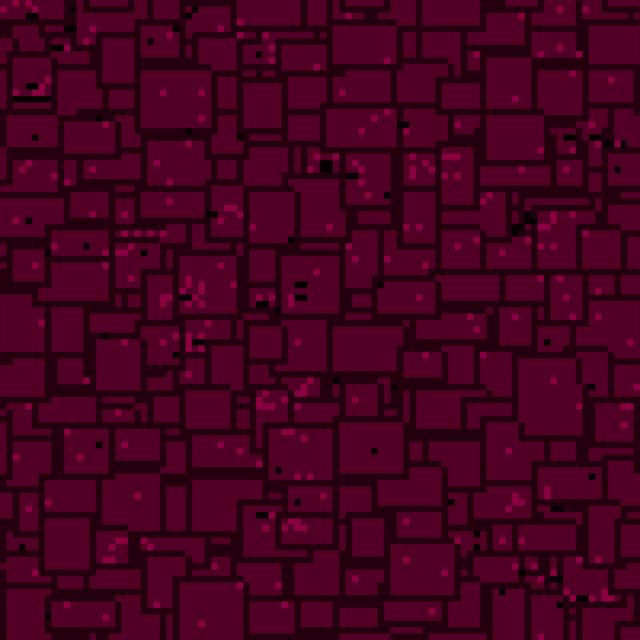
A three.js fragment shader for this texture:

```glsl
varying vec2 vUv;

const float CELLS = 100.0;                 // square cells across the canvas
const float EDGE = 0.2;                    // width of the blend between cells, in cells
const vec2 ROOM_SPACING = vec2(7.5, 6.3);  // room lattice pitch, in cells
const vec2 ROOM_MIN = vec2(6.0, 5.0);
const vec2 ROOM_RANGE = vec2(7.0, 6.0);    // whole sizes added to the minimum
const float ROOM_JITTER = 4.0;
const vec2 PATCH_SIZE = vec2(8.0, 4.0);    // clusters of rubble
const float PATCH_SHARE = 0.05;
const float SPECK_SHARE = 0.022;
const float SPECK_PATCH_SHARE = 0.3;
const float PIT_SHARE = 0.004;
const float PIT_PATCH_SHARE = 0.09;

const vec3 FLOOR_COLOR = vec3(0.32, 0.0, 0.145);
const vec3 WALL_COLOR = vec3(0.14, 0.0, 0.06);
const vec3 SPECK_COLOR = vec3(0.54, 0.0, 0.25);
const vec3 PIT_COLOR = vec3(0.03, 0.005, 0.015);

float hash(vec2 p, float seed) {
  vec3 q = fract(vec3(p.xyx + seed) * vec3(0.1031, 0.1030, 0.0973));
  q += dot(q, q.yzx + 33.33);
  return fract((q.x + q.y) * q.z);
}

vec2 hash2(vec2 p, float seed) {
  return vec2(hash(p, seed), hash(p, seed + 17.3));
}

// Rank of the topmost room over a cell, or 0 where no room lies
float roomAt(vec2 cell) {
  vec2 home = floor((cell + 0.5) / ROOM_SPACING);
  float top = 0.0;
  for (int y = -1; y <= 1; y++) {
    for (int x = -1; x <= 1; x++) {
      vec2 id = home + vec2(float(x), float(y));
      vec2 size = ROOM_MIN + floor(hash2(id, 3.7) * ROOM_RANGE);
      vec2 center = (id + 0.5) * ROOM_SPACING + (hash2(id, 51.9) - 0.5) * ROOM_JITTER;
      vec2 offset = cell - floor(center - 0.5 * size + 0.5);
      vec2 inside = step(vec2(0.0), offset) * step(offset, size - 1.0);
      top = max(top, inside.x * inside.y * (0.01 + hash(id, 88.1)));
    }
  }
  return top;
}

// Walls fill the cells where one room meets another
bool isWall(vec2 cell) {
  float room = roomAt(cell);
  return room != roomAt(cell - vec2(1.0, 0.0)) || room != roomAt(cell - vec2(0.0, 1.0));
}

vec3 cellColor(vec2 cell) {
  float rubble = step(hash(floor(cell / PATCH_SIZE), 29.4), PATCH_SHARE);

  // Pits lie singly, or as short level streaks within rubble
  vec2 streak = floor(cell * vec2(0.5, 1.0));
  bool pit = hash(cell, 140.6) < PIT_SHARE
    || hash(streak, 203.2) < PIT_PATCH_SHARE * rubble;
  if (pit) return PIT_COLOR;
  if (isWall(cell)) return WALL_COLOR;

  float speckShare = mix(SPECK_SHARE, SPECK_PATCH_SHARE, rubble);
  return hash(cell, 71.8) < speckShare ? SPECK_COLOR : FLOOR_COLOR;
}

void main() {
  // Blend the four nearest cells in a thin band along their borders
  vec2 p = vUv * CELLS - 0.5;
  vec2 cell = floor(p);
  vec2 blend = clamp((fract(p) - 0.5) / EDGE + 0.5, 0.0, 1.0);
  vec2 right = vec2(1.0, 0.0);
  vec2 up = vec2(0.0, 1.0);
  vec3 lower = mix(cellColor(cell), cellColor(cell + right), blend.x);
  vec3 upper = mix(cellColor(cell + up), cellColor(cell + right + up), blend.x);
  gl_FragColor = vec4(mix(lower, upper, blend.y), 1.0);
}
```
